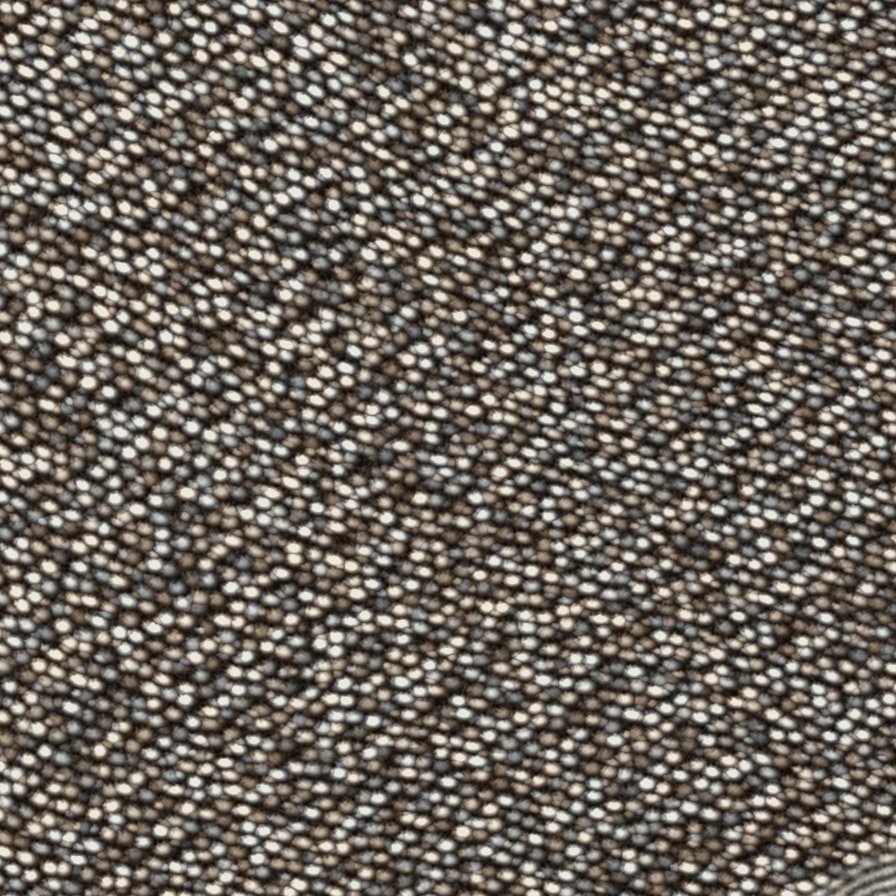
Write a three.js fragment shader that draws this texture.

```glsl
varying vec2 vUv;

const vec3 SHADOW = vec3(0.070, 0.045, 0.025);
const vec3 CREAM = vec3(0.92, 0.91, 0.865);
const vec3 BROWN_SHIFT = vec3(0.036, -0.004, -0.030);
const vec3 BLUE_SHIFT = vec3(-0.022, -0.002, 0.028);
const vec2 GRAIN_COUNT = vec2(42.0, 61.0);   // grains along and across a row
const float ROW_ANGLE = -0.42;
const float ROW_SHEAR = 0.58;
const float ROW_FAN = 0.15;                  // rows flatten toward the bottom
const float JITTER = 0.38;
const float EDGE_POWER = 1.3;
const vec2 MAIN_HEIGHT = vec2(0.40, 1.36);   // lowest and highest
const float MAIN_SPREAD = 0.270;
const vec2 FILL_HEIGHT = vec2(0.15, 0.80);
const float FILL_SPREAD = 0.190;
const vec2 FILL_SHIFT = vec2(0.5, 0.15);     // filler sits between main grains
const float GAP_LEVEL = 0.045;
const float MOTTLE = 0.085;
const float FOLD_THREADS = 75.0;

float hash(vec2 cell, float seed) {
  vec3 p = fract(vec3(cell.xyx) * vec3(0.1031, 0.1030, 0.0973) + seed * 0.137);
  p += dot(p, p.yzx + 33.33);
  return fract((p.x + p.y) * p.z);
}

vec2 rotate(vec2 p, float angle) {
  float c = cos(angle);
  float s = sin(angle);
  return vec2(c * p.x + s * p.y, c * p.y - s * p.x);
}

// Slow bending of the weave
vec2 bend(vec2 p) {
  vec2 slow = vec2(sin(p.y * 7.0 + p.x * 3.0), sin(p.x * 6.0 - p.y * 4.0 + 1.3));
  vec2 quick = vec2(sin(p.y * 23.0 - p.x * 9.0), sin(p.x * 19.0 + p.y * 13.0));
  vec2 fan = vec2(0.0, -ROW_FAN * p.x * (1.0 - p.y));
  return p + fan + 0.008 * slow + 0.002 * quick;
}

// Fine uneven fibre made of layered sines, about -1 to 1
float fibre(vec2 p) {
  float sum = 0.0;
  float weight = 0.5;
  float frequency = 400.0;
  for (int i = 0; i < 4; i++) {
    p = rotate(p, 1.1);
    vec2 wobble = 1.7 * sin(p.yx * frequency * 0.43);
    sum += weight * sin(p.x * frequency + wobble.x) * sin(p.y * frequency + wobble.y);
    weight *= 0.85;
    frequency *= 1.25;
  }
  return sum;
}

// Brightest nearby grain: x is its level, y its hue from brown to blue
vec2 grains(vec2 q, vec2 heights, float size, float jitter, float seed) {
  vec2 home = floor(q);
  vec2 best = vec2(0.0, 0.5);
  for (int j = -1; j <= 1; j++) {
    for (int i = -1; i <= 1; i++) {
      vec2 cell = home + vec2(float(i), float(j));
      vec2 offset = vec2(hash(cell, seed + 1.0), hash(cell, seed + 2.0)) - 0.5;
      vec2 d = q - cell - 0.5 - jitter * offset;
      d.x -= ROW_SHEAR * d.y;
      d = rotate(d, 0.8 * (hash(cell, seed + 3.0) - 0.5));
      d *= mix(vec2(0.85, 1.12), vec2(1.15, 0.90), hash(cell, seed + 4.0));
      // A stepped rank keeps bright grains evenly scattered
      float rank = fract(dot(cell, vec2(0.618, 0.325)) + 0.6 * hash(cell, seed + 6.0));
      float height = mix(heights.x, heights.y, rank);
      float spread = size * mix(0.92, 1.08, hash(cell, seed + 5.0));
      float reach = dot(d, d) / (2.0 * spread * spread);
      float level = height * exp(-pow(reach + 0.0001, EDGE_POWER));
      if (level > best.x) best = vec2(level, hash(cell, seed + 7.0));
    }
  }
  return best;
}

// Broad light and dark bands running steeply across the cloth
float sheen(vec2 p) {
  float bands = sin(p.x * 25.0 + p.y * 8.0 + 1.5 * sin(p.y * 5.0));
  return 1.0 + 0.03 * bands + 0.06 * (p.y - p.x);
}

// Pale threads of the small fold in the lower right corner
float foldThreads(vec2 p) {
  vec2 q = rotate(p - vec2(1.0, 0.0), 0.45);
  float wave = sin(6.2832 * FOLD_THREADS * (q.y + 0.003 * sin(q.x * 60.0)));
  return 0.55 + 0.28 * wave;
}

void main() {
  float mottle = fibre(vUv);
  vec2 p = bend(vUv) + 0.0009 * vec2(mottle, -mottle);
  vec2 q = rotate(p, ROW_ANGLE) * GRAIN_COUNT;
  q.x += ROW_SHEAR * q.y;

  // Bright grains, with small dim ones filling the rows between them
  vec2 grain = grains(q, MAIN_HEIGHT, MAIN_SPREAD, JITTER, 0.0);
  vec2 filler = grains(q + FILL_SHIFT, FILL_HEIGHT, FILL_SPREAD, 1.6 * JITTER, 11.0);
  if (filler.x > grain.x) grain = filler;
  float level = GAP_LEVEL + grain.x * sheen(vUv) + MOTTLE * mottle;

  vec2 corner = (vUv - vec2(1.0, 0.0)) / vec2(0.13, 0.07);
  float fold = 0.8 * (1.0 - smoothstep(0.4, 1.1, corner.y - corner.x));
  level = mix(level, foldThreads(vUv) + MOTTLE * mottle, fold);
  level = clamp(level, 0.0, 1.0);

  // Hue drifts show most in the half tones
  vec3 tint = mix(BROWN_SHIFT, BLUE_SHIFT, smoothstep(0.15, 0.95, grain.y));
  float halfTone = 4.0 * level * (1.0 - level);
  vec3 color = mix(SHADOW, CREAM, level) + tint * halfTone * (1.0 - fold);
  gl_FragColor = vec4(clamp(color, 0.0, 1.0), 1.0);
}
```
